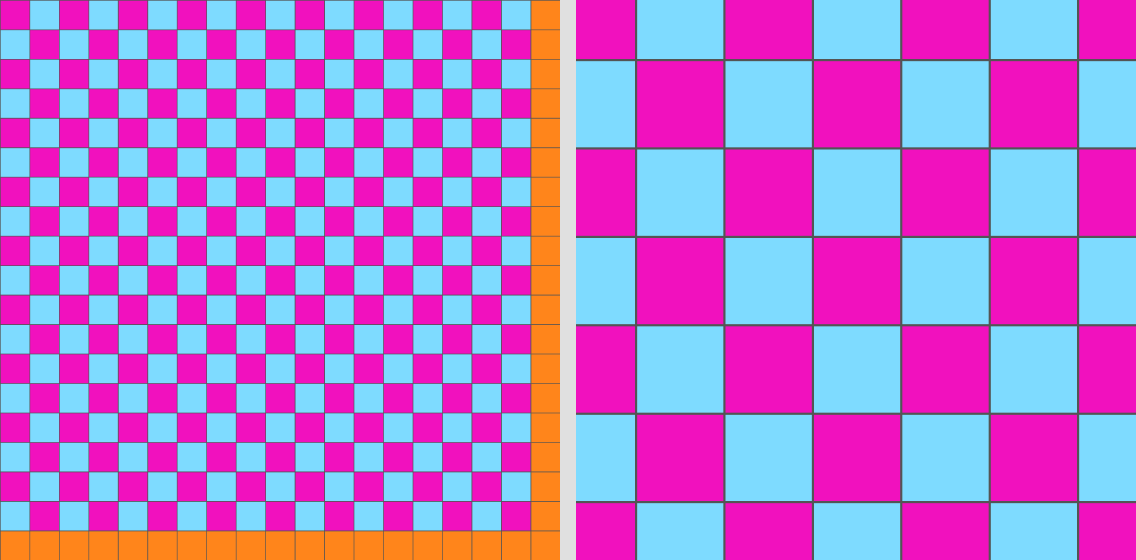
Left, the full canvas; right, a detail of the centre.
This pattern is drawn by a WebGL 2 fragment shader. Its source:

```glsl
#version 300 es
precision highp float;
// A 19 by 19 grid: a magenta and sky blue checkerboard, bordered by one
// orange column at the right and one orange row at the bottom.
// A thin grey line runs along the left and top of every cell.

#define CELLS 19.0
#define LINE_WIDTH (1.0 / 768.0)
#define SAMPLES 6
#define MAGENTA vec3(0.945, 0.067, 0.745)
#define SKY vec3(0.494, 0.859, 1.0)
#define ORANGE vec3(1.0, 0.522, 0.106)
#define LINE_GREY vec3(0.33)

uniform vec2 u_resolution;
out vec4 fragColor;

// Colour of a cell, counted from the top left
vec3 cellColor(vec2 cell) {
    if (max(cell.x, cell.y) > CELLS - 1.5) return ORANGE;
    return mix(MAGENTA, SKY, mod(cell.x + cell.y, 2.0));
}

// Pattern at a point whose origin is the top left corner
vec3 pattern(vec2 point) {
    vec2 grid = point * CELLS;
    vec2 inCell = fract(grid);
    bool onLine = min(inCell.x, inCell.y) < LINE_WIDTH * CELLS;
    return onLine ? LINE_GREY : cellColor(floor(grid));
}

void main() {
    // Average a regular set of points in the pixel to smooth the edges
    vec3 sum = vec3(0.0);
    for (int j = 0; j < SAMPLES; j++) {
        for (int i = 0; i < SAMPLES; i++) {
            vec2 offset = (vec2(i, j) + 0.5) / float(SAMPLES) - 0.5;
            vec2 uv = (gl_FragCoord.xy + offset) / u_resolution;
            sum += pattern(vec2(uv.x, 1.0 - uv.y));
        }
    }
    fragColor = vec4(sum / float(SAMPLES * SAMPLES), 1.0);
}
```
